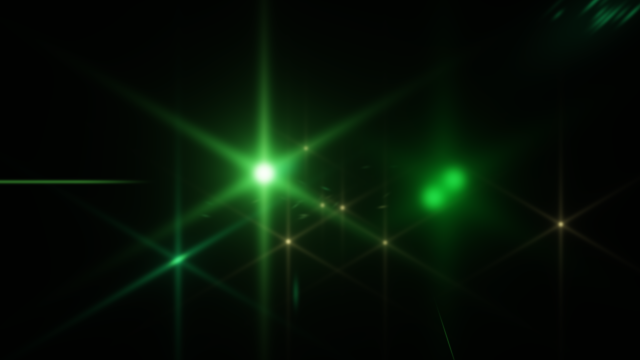
A Shadertoy shader for this background:

```glsl
const vec3 BACKDROP = vec3(0.004, 0.007, 0.004);
const vec3 LEAF = vec3(0.20, 0.88, 0.22);
const vec3 EMERALD = vec3(0.015, 0.80, 0.10);
const vec3 TEAL = vec3(0.06, 0.75, 0.35);
const vec3 AMBER = vec3(0.75, 0.68, 0.36);
const vec3 WHITE = vec3(1.0, 1.0, 0.9);

const vec2 MAIN_STAR = vec2(-0.155, 0.0185);
const vec2 LEFT_STAR = vec2(-0.394, -0.222);
const vec2 TWIN_GLOW = vec2(0.344, -0.024);
const vec2 TWIN_OFFSET = vec2(0.029, 0.026);
const vec2 CORNER = vec2(0.765, 0.455);
const float RAY_TILT = 0.53;
const int SPECKS = 18;
const int SHARDS = 12;

// Small warm stars: position, ray length, brightness
const vec4 WARM_STARS[6] = vec4[6](
    vec4(-0.088, -0.171, 0.110, 0.30),
    vec4(0.181, -0.174, 0.120, 0.15),
    vec4(0.669, -0.123, 0.110, 0.25),
    vec4(0.0625, -0.077, 0.055, 0.18),
    vec4(0.007, -0.070, 0.040, 0.13),
    vec4(-0.039, 0.088, 0.060, 0.11));

float hash(float n) {
    return fract(sin(n * 127.1) * 4375.85);
}

float blob(vec2 p, float radius) {
    return exp(-dot(p, p) / (radius * radius));
}

// Stretched soft spot, turned by an angle
float streak(vec2 p, float angle, vec2 size) {
    vec2 axis = vec2(cos(angle), sin(angle));
    vec2 q = vec2(dot(p, axis), dot(p, vec2(-axis.y, axis.x))) / size;
    return exp(-dot(q, q));
}

float ray(vec2 p, float angle, float len, float width) {
    vec2 axis = vec2(cos(angle), sin(angle));
    float along = abs(dot(p, axis));
    float across = abs(dot(p, vec2(-axis.y, axis.x))) / width;
    float profile = 0.75 * exp(-across * across) + 0.25 * exp(-across / 2.5);
    return profile * exp(-along / len);
}

// Gains: vertical, rising and falling rays
float star(vec2 p, float len, float width, vec3 gains) {
    return gains.x * ray(p, 1.5708, len, width)
         + gains.y * ray(p, RAY_TILT, len, width)
         + gains.z * ray(p, -RAY_TILT, len, width);
}

vec3 mainStar(vec2 p) {
    float r = length(p);
    vec3 light = LEAF * star(p, 0.145, 0.020, vec3(1.3, 1.0, 1.1));
    light += LEAF * (0.55 * exp(-r / 0.10) + 0.9 * blob(p, 0.055));
    light += AMBER * 0.22 * ray(p, 1.5708, 0.17, 0.010);
    light += WHITE * 2.6 * blob(p, 0.022);
    light += TEAL * 0.5 * streak(p - vec2(0.045, 0.008), 0.4, vec2(0.05, 0.025));
    return light;
}

vec3 twinGlow(vec2 p) {
    float spots = blob(p - TWIN_OFFSET, 0.027) + 1.1 * blob(p + TWIN_OFFSET, 0.027);
    vec3 light = EMERALD * star(p, 0.16, 0.045, vec3(0.28, 0.22, 0.20));
    light += EMERALD * (0.17 * blob(p, 0.13) + 0.3 * streak(p, 0.73, vec2(0.07, 0.04)));
    return light + (EMERALD + 0.07 * WHITE) * 1.2 * spots;
}

vec3 warmStars(vec2 p) {
    vec3 light = vec3(0.0);
    for (int i = 0; i < 6; i++) {
        vec4 s = WARM_STARS[i];
        vec2 q = p - s.xy;
        light += AMBER * s.w * star(q, s.z, 0.007, vec3(0.75, 0.65, 0.65));
        light += AMBER * (4.0 * s.w * blob(q, 0.006) + 0.5 * s.w * blob(q, 0.018));
    }
    return light;
}

// Faint flecks between the stars
vec3 specks(vec2 p) {
    vec3 light = vec3(0.0);
    for (int i = 0; i < SPECKS; i++) {
        float n = float(i) + 1.0;
        vec2 at = vec2(mix(-0.38, 0.22, hash(n)), mix(-0.13, 0.06, hash(n + 31.0)));
        vec3 tint = mix(TEAL, AMBER, hash(n + 57.0));
        float angle = mix(-0.5, 0.9, hash(n + 73.0));
        light += tint * 0.22 * hash(n + 91.0) * streak(p - at, angle, vec2(0.011, 0.004));
    }
    return light;
}

// Slanted fragments in the upper corner
vec3 cornerShards(vec2 p) {
    vec3 light = TEAL * 0.09 * streak(p, 0.6, vec2(0.20, 0.08));
    for (int i = 0; i < SHARDS; i++) {
        float n = float(i) + 5.0;
        vec2 at = vec2(hash(n) - 0.55, hash(n + 17.0) - 0.4) * vec2(0.24, 0.13);
        vec2 size = vec2(mix(0.012, 0.045, hash(n + 41.0)), 0.006);
        light += TEAL * 0.5 * hash(n + 63.0) * streak(p - at, 0.75, size);
    }
    return light;
}

void mainImage(out vec4 fragColor, in vec2 fragCoord) {
    vec2 p = (fragCoord - 0.5 * iResolution.xy) / iResolution.y;
    vec3 light = BACKDROP + LEAF * 0.025 * blob(p * vec2(0.7, 1.0), 0.35);

    light += mainStar(p - MAIN_STAR) + twinGlow(p - TWIN_GLOW);
    vec2 q = p - LEFT_STAR;
    light += TEAL * star(q, 0.14, 0.011, vec3(0.38, 0.60, 0.26));
    light += LEAF * 1.1 * streak(q, RAY_TILT, vec2(0.022, 0.007));
    light += warmStars(p) + specks(p) + cornerShards(p - CORNER);

    // Flat streak on the left, upright fleck and thin line below
    float fade = 1.0 - smoothstep(-0.68, -0.45, p.x);
    light += (LEAF + 0.2 * AMBER) * 0.45 * fade * exp(-pow((p.y + 0.005) / 0.005, 2.0));
    light += TEAL * 0.28 * streak(p - vec2(-0.067, -0.312), 1.5708, vec2(0.035, 0.008));
    light += LEAF * 0.22 * streak(p - vec2(0.355, -0.445), -1.26, vec2(0.065, 0.002));

    fragColor = vec4(1.0 - exp(-light), 1.0);
}
```
